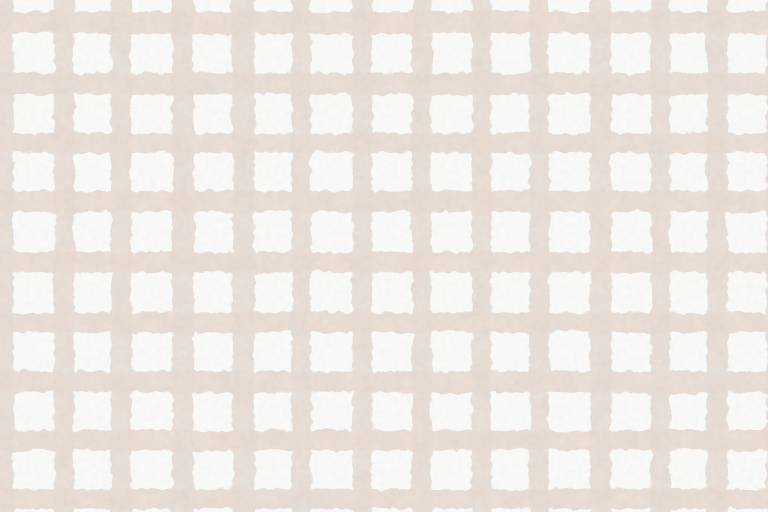
This pattern is drawn by a Shadertoy shader. Its source:

```glsl
// Hand-painted gingham: pale beige watercolour bands crossing on white paper.
// Each band is a distance field with its own offset and width, its edges
// roughened by gradient noise; the same noise gives paper grain and wash.

// Lengths are in canvas heights.
const float PERIOD = 0.1163;              // spacing of the bands
const vec2 FIRST_BAND = vec2(0.007, 0.024);
const float HALF_WIDTH = 0.0200;
const float OFFSET_JITTER = 0.0034;       // shift of each band, either way
const float WIDTH_JITTER = 0.0014;
const float WAVE = 0.0035;                // slow drift of the edges
const float ROUGHNESS = 0.0066;           // torn, dabbed edges
const float FINE_ROUGHNESS = 0.0025;
const float CORNER = 0.005;               // rounding where bands meet
const float SOFTNESS = 0.0017;

const vec3 PAPER = vec3(0.972, 0.972, 0.965);
const vec3 WASH_COOL = vec3(0.898, 0.867, 0.839);
const vec3 WASH_WARM = vec3(0.910, 0.860, 0.826);
const float OVERLAP_SHADE = 0.007;
const float WASH_VARIATION = 0.022;
const float GRAIN = 0.020;

float hash(vec2 cell) {
    uvec2 q = uvec2(ivec2(cell)) * uvec2(1597334673u, 3812015801u);
    uint h = (q.x ^ q.y) * 1597334673u;
    h = (h ^ (h >> 15)) * 2246822519u;
    return float((h ^ (h >> 13)) >> 8) / 16777216.0;
}

vec2 gradient(vec2 cell) {
    float angle = 6.2831853 * hash(cell);
    return vec2(cos(angle), sin(angle));
}

float noise(vec2 p) {
    vec2 i = floor(p), f = p - i;
    vec2 u = f * f * f * (f * (f * 6.0 - 15.0) + 10.0);
    const vec2 e = vec2(1.0, 0.0);
    float a = dot(gradient(i), f);
    float b = dot(gradient(i + e.xy), f - e.xy);
    float c = dot(gradient(i + e.yx), f - e.yx);
    float d = dot(gradient(i + e.xx), f - e.xx);
    return mix(mix(a, b, u.x), mix(c, d, u.x), u.y);
}

// Signed distance to the nearest band; "across" runs over the bands.
float bandDistance(float across, vec2 p, float seed) {
    float index = floor(across / PERIOD + 0.5);
    float shift = (hash(vec2(index, seed)) * 2.0 - 1.0) * OFFSET_JITTER;
    float widen = (hash(vec2(index, seed + 7.0)) * 2.0 - 1.0) * WIDTH_JITTER;
    float edge = WAVE * noise(p * 10.0 + seed * 3.7)
               + ROUGHNESS * noise(p * 56.0 + seed * 5.3)
               + FINE_ROUGHNESS * noise(p * 125.0 + seed * 9.1);
    return abs(across - index * PERIOD - shift) - HALF_WIDTH - widen + edge;
}

float smoothMin(float a, float b, float radius) {
    float h = max(radius - abs(a - b), 0.0) / radius;
    return min(a, b) - h * h * radius * 0.25;
}

float coverage(float d, float blur) {
    return 1.0 - smoothstep(-blur, blur, d);
}

void mainImage(out vec4 fragColor, in vec2 fragCoord) {
    vec2 p = fragCoord / iResolution.y;
    float blur = max(SOFTNESS, 0.8 / iResolution.y);

    // Bands
    vec2 q = p - FIRST_BAND;
    float upright = bandDistance(q.x, p, 11.0);
    float level = bandDistance(q.y, p, 29.0);
    float paint = coverage(smoothMin(upright, level, CORNER), blur);
    float overlap = coverage(max(upright, level), blur * 2.0);

    // Wash: warmer in the level bands, with uneven pigment
    float warmth = 0.3 + 0.45 * coverage(level, blur * 3.0) + 0.8 * noise(p * 13.0);
    vec3 wash = mix(WASH_COOL, WASH_WARM, clamp(warmth, 0.0, 1.0));
    wash += WASH_VARIATION * (0.6 * noise(p * 24.0 + 41.0) + 0.4 * noise(p * 70.0 + 17.0));
    wash -= OVERLAP_SHADE * overlap;

    // Paper grain
    float grain = 0.6 * noise(p * 85.0 + 63.0) + 0.4 * noise(p * 170.0 + 5.0);
    vec3 color = mix(PAPER, wash, paint) + GRAIN * grain;
    fragColor = vec4(color, 1.0);
}
```
